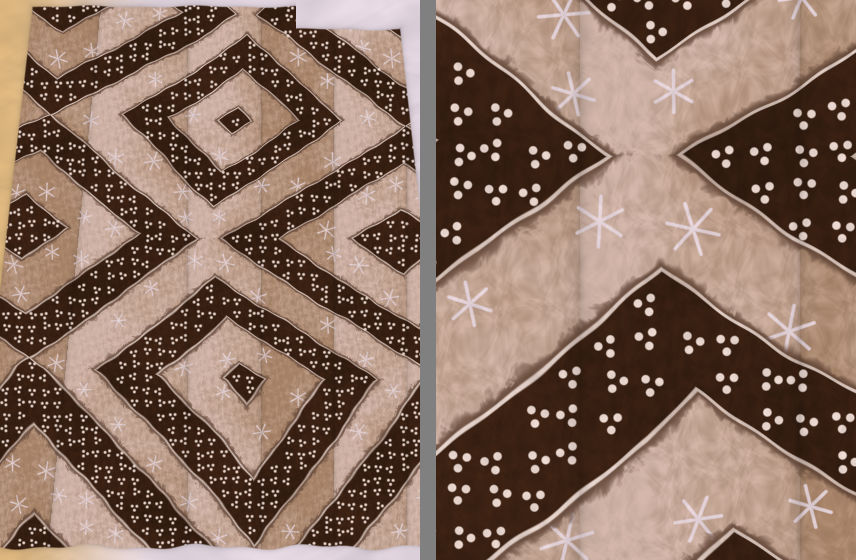
Left, the full canvas; right, a detail of the centre.
A Shadertoy shader for this pattern:

```glsl
// Folded resist-dyed cloth: nested dark diamonds with dot triplets and pale stars, on a cream sheet.

// Layout, in canvas widths with y running down
const vec2  CROSS   = vec2(0.500, 0.569);       // where the side diamonds nearly touch
const float COLUMN  = 0.451;                    // column spacing
const vec3  ROWS    = vec3(0.2865, 0.3385, 0.5556); // row heights, growing downwards
const vec3  SIDE    = vec3(0.94, 0.63, 0.25);   // band outside, band inside, core
const vec3  MIDDLE  = vec3(0.72, 0.43, 0.115);
const float TO_DIST = 0.26;                     // lattice units to canvas widths
const float DOT_CELL = 0.0305, DOT_RADIUS = 0.0034, DOT_SPREAD = 0.0064;
const float STAR_CELL = 0.082, STAR_RADIUS = 0.022, STAR_WIDTH = 0.0014;
const float LINE_WIDTH = 0.0014;
const float FOLD_X = 0.448;

const vec3 DARK  = vec3(0.205, 0.115, 0.065);
const vec3 BLEED = vec3(0.37, 0.26, 0.20);
const vec3 TAN   = vec3(0.655, 0.515, 0.41);
const vec3 PINK  = vec3(0.805, 0.695, 0.645);
const vec3 CREAM = vec3(0.90, 0.83, 0.80);
const vec3 STAR  = vec3(0.89, 0.83, 0.86);
const vec3 SHEET_COOL = vec3(0.88, 0.83, 0.87);
const vec3 SHEET_WARM = vec3(0.86, 0.71, 0.49);

vec2 hash2(vec2 c) {
    vec3 h = fract(vec3(c.xyx) * vec3(0.1031, 0.1030, 0.0973));
    h += dot(h, h.yzx + 33.33);
    return fract((h.xx + h.yz) * h.zy);
}

mat2 rotate(float a) { return mat2(cos(a), sin(a), -sin(a), cos(a)); }

// Layered, domain-warped sines in about 0..1
float mottle(vec2 p) {
    float sum = 0.0, gain = 0.5;
    for (int k = 0; k < 4; k++) {
        p = rotate(1.1) * p * 1.7 + 0.8 * sin(p.yx * 0.9);
        sum += gain * sin(p.x) * sin(p.y);
        gain *= 0.7;
    }
    return clamp(0.5 + 0.7 * sum, 0.0, 1.0);
}

// Bent and stretched diamond lattice
vec2 lattice(vec2 q) {
    vec2 t = q - CROSS;
    float side = clamp(t.x / COLUMN, -1.0, 1.0);
    float bend = 1.0 - exp(-t.y * t.y / 0.0773);
    t.x -= (0.104 + 0.075 * min(side * sign(t.y), 0.0)) * bend;
    t.y += 0.035 * max(-side, 0.0);
    float v = min(t.y, 0.0) / ROWS.x + clamp(t.y, 0.0, ROWS.y) / ROWS.y
            + max(t.y - ROWS.y, 0.0) / ROWS.z;
    return vec2(t.x / COLUMN, v);
}

// Approximate signed distance to the dark bands and cores
float diamonds(vec2 q) {
    vec2 g = lattice(q);
    float d = 1.0;
    for (int i = -1; i <= 1; i++)
    for (int j = -2; j <= 2; j++) {
        if (((i + j) & 1) == 0) continue;
        float row = float(j);
        vec2 e = abs(g - vec2(float(i), row - 0.016 * row * row * row));
        if (i == 0) e.x /= 0.92 * (1.0 + 0.06 * row);
        vec3 r = i == 0 ? MIDDLE : SIDE;
        float s = e.x + e.y;
        d = min(d, min(max(s - r.x, r.y - s), s - r.z));
    }
    return d * TO_DIST;
}

// Three dots per jittered cell, kept inside the dark areas
float triplets(vec2 q, float px) {
    vec2 cell = floor(q / DOT_CELL), h = hash2(cell);
    vec2 centre = (cell + 0.5 + 0.30 * (h - 0.5)) * DOT_CELL;
    float d = 1.0;
    for (int k = 0; k < 3; k++) {
        float a = 2.0944 * float(k) + 1.2 * h.x + 1.0;
        d = min(d, length(q - centre - DOT_SPREAD * vec2(cos(a), sin(a))));
    }
    return smoothstep(px, -px, d - DOT_RADIUS) * step(diamonds(centre), -0.009);
}

// Six-armed brushed stars, kept on the pale areas
float stars(vec2 q, float px) {
    vec2 cell = floor(q / STAR_CELL), h = hash2(cell + 41.0);
    vec2 centre = (cell + 0.5 + 0.42 * (h - 0.5)) * STAR_CELL;
    vec2 r = rotate(h.x * 3.0) * (q - centre);
    float a = mod(atan(r.y, r.x) + 0.5236, 1.0472) - 0.5236;
    vec2 arm = length(r) * vec2(cos(a), sin(a));
    float reach = STAR_RADIUS * (0.75 + 0.25 * h.y);
    float d = length(vec2(max(arm.x - reach, 0.0), arm.y)) - STAR_WIDTH;
    return smoothstep(px, -px, d) * step(0.015, diamonds(centre));
}

// Signed distance to the cloth outline, negative inside
float clothEdge(vec2 q) {
    float wave = 0.003 * sin(q.x * 23.0) + 0.002 * sin(q.x * 51.0);
    float top = mix(0.016, 0.070, step(0.705, q.x)) + 0.6 * wave;
    float ends = max(top - q.y, q.y - 1.302 - 1.6 * wave);
    float sides = max(0.080 - 0.115 * q.y - q.x, q.x - 0.945 - 0.11 * q.y);
    return max(ends, sides);
}

void mainImage(out vec4 fragColor, in vec2 fragCoord) {
    float px = 1.0 / iResolution.x;
    vec2 q = vec2(fragCoord.x, iResolution.y - fragCoord.y) * px;
    float grain = mottle(q * 75.0), cloud = mottle(q * 9.0);
    float weave = mottle(q * vec2(150.0, 110.0) + 5.0);

    // Folded panels, each fading to the right
    float fx = q.x - FOLD_X;
    fx += 0.098 * (q.y - 0.35) * clamp(-fx / 0.22, 0.0, 1.0);
    float fold = fx / (fx < 0.0 ? 0.24 : 0.174);
    float along = fract(fold), lit = step(0.5, mod(floor(fold) + 2.0, 3.0));
    float crease = exp(-min(along, 1.0 - along) * 45.0);
    float tone = lit * (1.0 - 0.62 * along) + 0.14 + 0.5 * (cloud - 0.5) + 0.3 * (weave - 0.5);
    vec3 col = mix(TAN, PINK, clamp(tone, 0.0, 1.0));
    col = mix(col, STAR, 0.95 * stars(q, px));

    // Dyed diamonds with ragged bleeding and a pale outline
    vec2 wobble = 0.002 * sin(q.yx * vec2(47.0, 39.0)) + 0.001 * sin(q.yx * 131.0);
    float d = diamonds(q + wobble);
    float bleed = 1.0 - smoothstep(0.002, 0.005 + 0.016 * grain * weave, d);
    col = mix(col, BLEED, 0.85 * bleed);
    vec3 dye = DARK * (0.88 + 0.2 * cloud + 0.1 * weave);
    col = mix(col, dye, smoothstep(px, -px, d + 0.0015));
    float outline = smoothstep(px, -px, abs(d + 0.0005) - LINE_WIDTH);
    col = mix(col, CREAM, outline * (0.65 + 0.35 * cloud));
    col = mix(col, CREAM, triplets(q, px));
    col *= (1.0 - 0.13 * crease) * (0.96 + 0.08 * weave);

    // Sheet beneath, shaded close to the cloth
    float edge = clothEdge(q);
    vec3 sheet = mix(SHEET_WARM, SHEET_COOL, smoothstep(0.0, 0.4, q.x));
    sheet *= 0.96 + 0.08 * mottle(q * vec2(8.0, 22.0)) - 0.15 * exp(-max(edge, 0.0) * 180.0);
    col = mix(col, sheet, smoothstep(-px, px, edge));
    fragColor = vec4(col, 1.0);
}
```
